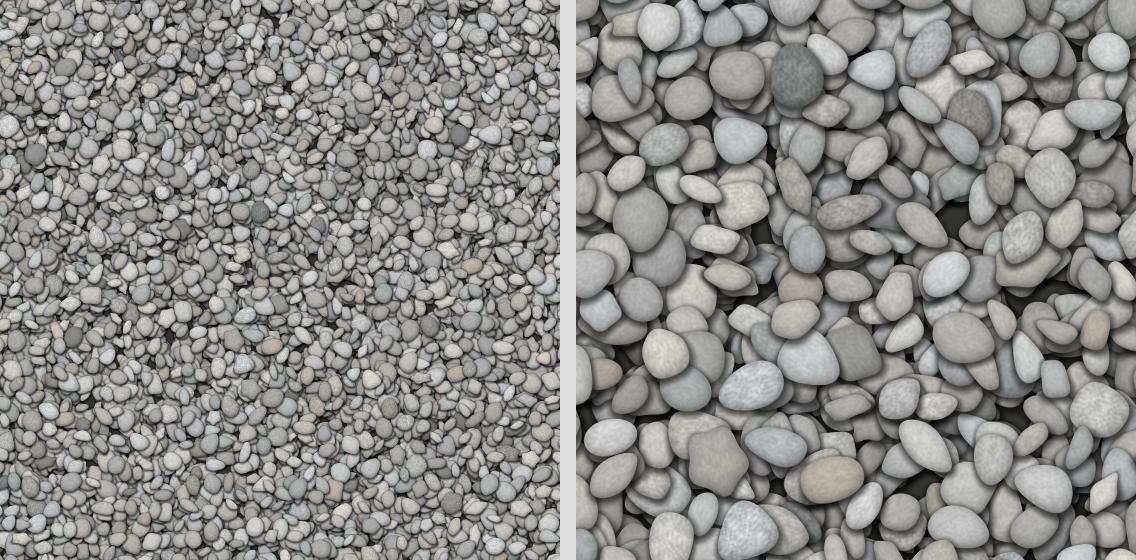
Left: the whole. Right: its middle third, enlarged.
A Shadertoy shader for this texture:

```glsl
// Bed of small rounded grey pebbles, heaped in overlapping layers with dark gaps.

const float CELLS = 28.0;   // pebble cells across the canvas, per layer
const int LAYERS = 7;

vec4 hash4(vec2 p) {
    return fract(sin(dot(p, vec2(127.1, 311.7)) + vec4(0.0, 1.7, 3.1, 4.9)) * 43758.5453);
}

float noise(vec2 p) {
    vec2 i = floor(p), f = fract(p);
    f = f * f * (3.0 - 2.0 * f);
    return mix(mix(hash4(i).x, hash4(i + vec2(1, 0)).x, f.x),
               mix(hash4(i + vec2(0, 1)).x, hash4(i + vec2(1, 1)).x, f.x), f.y);
}

mat2 rotation(float a) {
    float c = cos(a), s = sin(a);
    return mat2(c, -s, s, c);
}

// Stone albedo: mostly neutral grey, leaning beige or blue, rarely brown
vec3 stoneColor(vec4 rnd) {
    float tone = mix(0.65, 0.84, rnd.x);
    vec3 tint = mix(vec3(0.985, 1.0, 1.01), vec3(1.02, 1.0, 0.96), rnd.y);
    tint = mix(tint, vec3(1.03, 0.95, 0.87), 0.7 * smoothstep(0.92, 1.0, rnd.z));
    return tone * tint * mix(1.0, 0.74, smoothstep(0.86, 0.98, rnd.w));
}

// Draws one pebble and its contact shadow over col; all lengths in cells
void drawPebble(inout vec3 col, vec2 offset, vec2 id, mat2 layerTurn, float depth, float pixel) {
    vec4 form = hash4(id + 37.3), detail = hash4(id + 91.7);
    mat2 turn = rotation(form.x * 6.2832);
    vec2 p = turn * offset;
    vec2 light = turn * layerTurn * normalize(vec2(-0.35, 1.0));

    // Egg-like ellipse, a few with chipped corners
    float major = mix(0.34, 0.58, pow(form.y, 1.4));
    vec2 axes = major * vec2(1.0, mix(0.46, 0.92, form.z));
    vec2 u = p / axes;
    u.y *= 1.0 + 0.4 * (form.w - 0.5) * u.x;
    float chip = mix(0.02, 0.13, pow(detail.x, 3.0));
    float corners = 3.0 + floor(detail.y * 3.0);
    float f = length(u) * (1.0 + chip * cos(corners * atan(u.y, u.x + 1e-5) + 6.2832 * detail.z));
    vec2 slope = u / axes;
    float d = f * (f - 1.0) / (length(slope) + 1e-3);
    if (d > 0.3) return;
    float facing = dot(slope / (length(slope) + 1e-3), light);

    // Shadow reaches further on the side away from the light
    col *= mix(0.40, 1.0, smoothstep(-0.04, 0.13, d + 0.05 * facing));

    // Domed shading, mottling and fine grain
    float rim = min(f * f, 1.0);
    float shade = 1.0 + 0.13 * facing * rim - 0.24 * rim * rim;
    float rough = mix(0.15, 0.42, pow(detail.w, 4.0));
    float mottle = 0.45 * noise(p * 9.0 + id * 3.7) + 0.55 * noise(p * 24.0 + id * 5.1) - 0.5;
    vec3 stone = stoneColor(hash4(id + 153.1)) * shade * (1.0 + rough * mottle);
    stone *= mix(0.85, 1.0, depth);
    col = mix(col, stone, 1.0 - smoothstep(-0.7 * pixel, 0.7 * pixel, d));
}

void mainImage(out vec4 fragColor, in vec2 fragCoord) {
    vec2 uv = fragCoord / iResolution.y;
    float pixel = CELLS / iResolution.y;
    vec3 col = vec3(0.2, 0.2, 0.195);

    // Layers from bottom to top, each on its own turned grid
    for (int k = 0; k < LAYERS; k++) {
        float layer = float(k);
        mat2 layerTurn = rotation(layer * 2.4 + 0.5);
        vec2 g = layerTurn * uv * CELLS + layer * 17.3;
        for (int j = -1; j <= 1; j++)
        for (int i = -1; i <= 1; i++) {
            vec2 cell = floor(g) + vec2(i, j);
            vec2 id = cell + layer * 61.0;
            vec2 center = cell + 0.08 + 0.84 * hash4(id).xy;
            drawPebble(col, g - center, id, layerTurn, layer / float(LAYERS - 1), pixel);
        }
    }

    fragColor = vec4(clamp(col, 0.0, 1.0), 1.0);
}
```
